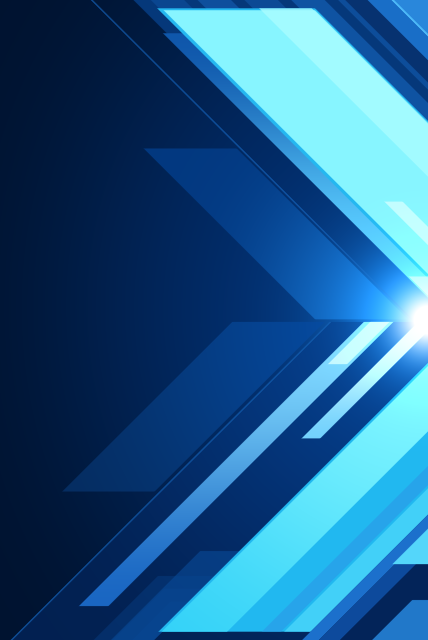
Reproduce this background procedurally as a Shadertoy shader.

```glsl
// Glowing blue chevron of slanted glass bars meeting at a white flare on the right.

// Soft mask of the interval span; blur is the edge width.
float slab(float t, vec2 span, float blur) {
    return smoothstep(-blur, blur, t - span.x) * smoothstep(-blur, blur, span.y - t);
}

// Parallelogram: slanted sides from the diagonal coordinate, flat ends from depth.
float bar(float diagonal, vec2 sides, float depth, vec2 ends, float blur) {
    return slab(diagonal, sides, blur * 1.4) * slab(depth, ends, blur);
}

// Thin diagonal line centred at a diagonal offset.
float hairline(float diagonal, float offset, float width, float blur) {
    return 1.0 - smoothstep(width, width + 2.0 * blur, abs(diagonal - offset));
}

vec3 backdrop(vec2 p, float r) {
    vec3 midnight = vec3(0.0, 0.075, 0.19);
    vec3 navy = vec3(0.005, 0.18, 0.43);
    float light = smoothstep(0.72, 0.12, length((p - vec2(0.6, 0.52)) * vec2(1.0, 0.85)));
    vec3 col = mix(midnight, navy, light);
    return mix(col, vec3(0.08, 0.48, 0.88), 0.95 * exp(-r * r * 38.0));
}

// Bars descending to the right; u is constant along each one.
vec3 upperBars(vec3 col, float u, float depth, float r, float blur) {
    vec3 azure = vec3(0.08, 0.38, 0.72);
    vec3 ice = vec3(0.53, 0.96, 1.0);
    float nearFlare = smoothstep(0.5, 0.05, r);
    vec2 full = vec2(-1.0, 0.5);

    // Translucent panel and its companion line
    vec3 panel = mix(vec3(0.01, 0.23, 0.52), vec3(0.10, 0.50, 0.88), nearFlare * nearFlare);
    col = mix(col, panel, 0.9 * bar(u, vec2(-0.008, 0.137), depth, vec2(0.232, 0.499), blur));
    col = mix(col, azure, 0.65 * hairline(u, 0.143, 0.0006, blur) * step(depth, 0.5));

    // Dark bed with a fan of blue strips behind the main bar
    col = mix(col, vec3(0.02, 0.22, 0.48), bar(u, vec2(0.208, 2.0), depth, full, blur));
    for (int i = 0; i < 5; i++) {
        float k = float(i);
        float start = 0.235 + 0.073 * k;
        float strength = 0.35 + 0.35 * fract(k * 0.62);
        col = mix(col, azure, strength * bar(u, vec2(start, start + 0.052), depth, full, blur));
    }
    col = mix(col, vec3(0.02, 0.17, 0.40), 0.8 * bar(u, vec2(0.538, 0.573), depth, full, blur));
    col = mix(col, vec3(0.10, 0.43, 0.78), bar(u, vec2(0.573, 0.612), depth, full, blur));
    col = mix(col, vec3(0.16, 0.53, 0.86), bar(u, vec2(0.612, 2.0), depth, full, blur));
    col = mix(col, vec3(0.30, 0.72, 0.97), hairline(u, 0.612, 0.001, blur));

    // Lower rim, main bar, bright edge and inner strips
    vec3 rim = mix(vec3(0.06, 0.34, 0.67), vec3(0.35, 0.80, 1.0), smoothstep(0.05, 0.4, depth));
    col = mix(col, rim, bar(u, vec2(0.202, 0.236), depth, vec2(0.052, 0.5), blur));
    vec2 mainEnds = vec2(0.013, 0.5);
    col = mix(col, vec3(0.14, 0.72, 0.94), bar(u, vec2(0.232, 0.478), depth, mainEnds, blur));
    col = mix(col, ice, bar(u, vec2(0.239, 0.475), depth, mainEnds + vec2(0.003, 0.0), blur));
    col = mix(col, vec3(0.66, 0.99, 1.0), 0.8 * bar(u, vec2(0.391, 0.473), depth, mainEnds, blur));
    vec3 pale = vec3(0.80, 0.99, 1.0);
    col = mix(col, pale, 0.85 * bar(u, vec2(0.284, 0.3125), depth, vec2(0.315, 0.5), blur));
    return mix(col, pale, 0.7 * bar(u, vec2(0.205, 0.27), depth, vec2(0.432, 0.5), blur));
}

// Bars rising to the right; v is constant along each one.
vec3 lowerBars(vec3 col, float v, float depth, float r, float blur) {
    vec3 cobalt = vec3(0.03, 0.28, 0.58);
    vec3 navy = vec3(0.01, 0.14, 0.35);
    vec3 pale = vec3(0.82, 0.98, 1.0);
    float nearFlare = smoothstep(0.7, 0.05, r);
    vec2 full = vec2(0.503, 2.0);

    // Shaded bed, translucent panel and companion line
    col = mix(col, mix(navy, vec3(0.02, 0.25, 0.56), nearFlare), 0.8 * bar(v, vec2(1.018, 3.0), depth, full, blur));
    vec3 panel = mix(vec3(0.02, 0.17, 0.37), vec3(0.02, 0.29, 0.63), nearFlare);
    col = mix(col, panel, bar(v, vec2(0.865, 1.009), depth, vec2(0.503, 0.768), blur));
    col = mix(col, vec3(0.07, 0.36, 0.68), 0.7 * hairline(v, 1.018, 0.0006, blur) * step(0.503, depth));

    // Faint steps to the left of the broad bar
    col = mix(col, cobalt, 0.65 * bar(v, vec2(1.173, 1.24), depth, vec2(0.861, 2.0), blur));
    for (int i = 0; i < 3; i++) {
        float start = 1.146 + 0.03 * float(i);
        col = mix(col, cobalt, 0.35 * bar(v, vec2(start, 1.24), depth, vec2(0.9 + 0.02 * float(i), 2.0), blur));
    }

    // Two slender bars
    vec3 slender = mix(vec3(0.10, 0.40, 0.76), vec3(0.50, 0.85, 1.0), smoothstep(0.95, 0.52, depth));
    col = mix(col, slender, bar(v, vec2(1.070, 1.116), depth, vec2(0.503, 0.947), blur));
    col = mix(col, pale, 0.85 * bar(v, vec2(1.080, 1.110), depth, vec2(0.503, 0.569), blur));
    vec3 beam = mix(vec3(0.45, 0.82, 0.99), pale, smoothstep(0.69, 0.53, depth));
    col = mix(col, beam, bar(v, vec2(1.155, 1.184), depth, vec2(0.48, 0.685), blur));

    // Broad cyan bar with lighter strips
    vec2 broadEnds = vec2(0.5, 0.987);
    vec3 cyan = vec3(0.13, 0.72, 0.94);
    col = mix(col, cyan, bar(v, vec2(1.234, 1.471), depth, broadEnds, blur));
    vec3 bright = mix(vec3(0.20, 0.82, 0.97), vec3(0.50, 0.96, 1.0), nearFlare);
    col = mix(col, bright, bar(v, vec2(1.239, 1.341), depth, broadEnds, blur));
    col = mix(col, vec3(0.16, 0.61, 0.91), 0.7 * bar(v, vec2(1.395, 1.425), depth, broadEnds, blur));
    col = mix(col, vec3(0.29, 0.84, 0.98), 0.8 * bar(v, vec2(1.43, 1.471), depth, broadEnds, blur));

    // Corner bars beyond the broad one
    col = mix(col, vec3(0.11, 0.44, 0.80), bar(v, vec2(1.471, 1.497), depth, full, blur));
    col = mix(col, vec3(0.05, 0.29, 0.61), bar(v, vec2(1.497, 1.53), depth, full, blur));
    col = mix(col, navy, bar(v, vec2(1.53, 3.0), depth, full, blur));
    col = mix(col, vec3(0.33, 0.84, 0.98), bar(v, vec2(1.493, 3.0), depth, vec2(0.5, 0.8815), blur));
    return mix(col, vec3(0.13, 0.47, 0.79), bar(v, vec2(1.58, 3.0), depth, vec2(0.9375, 2.0), blur));
}

void mainImage(out vec4 fragColor, in vec2 fragCoord) {
    // Height runs 0 to 1; width is stretched to the composition's 2:3 frame.
    vec2 p = fragCoord / iResolution.xy * vec2(0.667, 1.0);
    float depth = 1.0 - p.y;
    float blur = 0.7 / iResolution.y;
    float r = length(p - vec2(0.667, 0.5));

    vec3 col = backdrop(p, r);
    col = upperBars(col, p.x - depth, depth, r, blur);
    col = lowerBars(col, p.x + depth, depth, r, blur);

    // Flare: wide blue halo, then white core
    col += vec3(0.12, 0.38, 0.50) * exp(-r * r * 120.0);
    col = mix(col, vec3(1.0), min(1.0, 1.25 * exp(-r * r * 480.0)));
    fragColor = vec4(clamp(col, 0.0, 1.0), 1.0);
}
```
